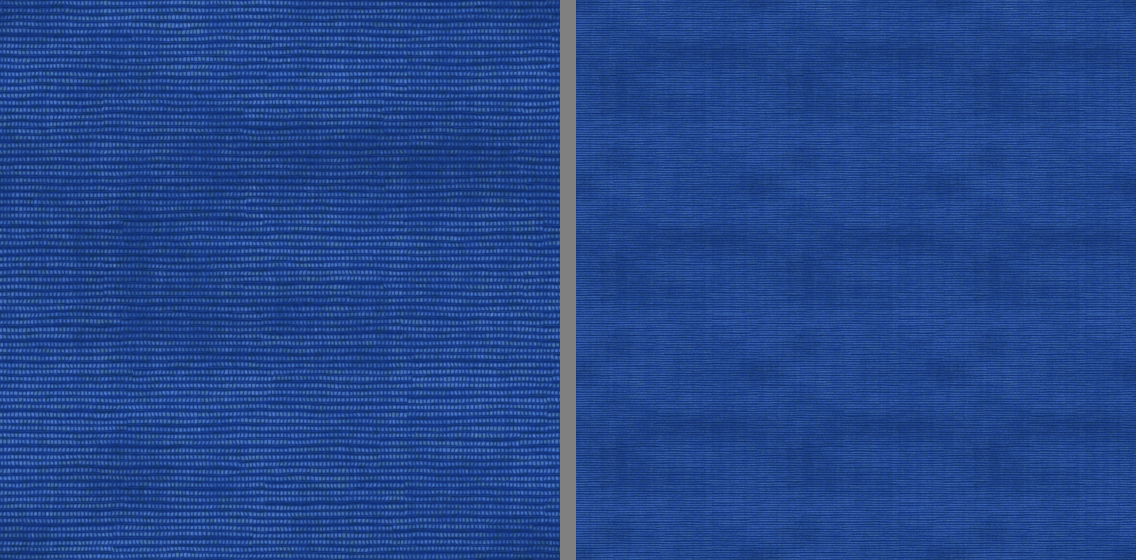
Left, the tile; right, the same tile 3 across and 3 down.
Reproduce this texture procedurally as a three.js fragment shader.

```glsl
// Blue ribbed cloth: rows of small upright stitches between dark grooves.
// Each row is a soft band with an oval highlight on every stitch; wrapped
// noise and sines bend the rows, vary the yarn tone and add fine grain.

#define ROWS 79.0
#define STITCHES 144.0
#define PATCHES 4.0
#define RIB_HALF 0.31
#define ROW_BEND 0.06
#define PATCH_SHIFT 0.2
#define TONE_VARIATION 0.5
#define GRAIN 0.16
#define FLECK_RATE 0.003

varying vec2 vUv;

const float TAU = 6.2831853;
const vec3 GROOVE = vec3(0.065, 0.185, 0.465);
const vec3 THREAD = vec3(0.11, 0.25, 0.55);
const vec3 RIB = vec3(0.125, 0.27, 0.575);
const vec3 HIGHLIGHT = vec3(0.28, 0.44, 0.715);
const vec3 FLECK = vec3(0.42, 0.55, 0.75);

float hash(vec2 p) {
  vec3 q = fract(vec3(p.xyx) * 0.1031);
  q += dot(q, q.yzx + 33.33);
  return fract((q.x + q.y) * q.z);
}

// Value noise with a whole number of cells, so it wraps at the edges.
float wrapNoise(vec2 uv, vec2 cells) {
  vec2 p = uv * cells;
  vec2 i = floor(p);
  vec2 f = fract(p);
  f = f * f * (3.0 - 2.0 * f);
  vec2 a = mod(i, cells);
  vec2 b = mod(i + 1.0, cells);
  return mix(mix(hash(a), hash(vec2(b.x, a.y)), f.x),
             mix(hash(vec2(a.x, b.y)), hash(b), f.x), f.y);
}

// Slow bending of the rows, in row heights.
float rowBend(vec2 uv) {
  float sway = sin(TAU * (2.0 * uv.x + 3.0 * uv.y))
             + 0.6 * sin(TAU * (5.0 * uv.x - 7.0 * uv.y) + 1.3);
  float slub = wrapNoise(uv, vec2(28.0, 60.0)) - 0.5;
  return ROW_BEND * (sway + 2.5 * slub);
}

void main() {
  vec2 uv = vUv;

  // Row index and height within the row
  float rowPos = uv.y * ROWS + rowBend(uv);
  float row = mod(floor(rowPos), ROWS);
  float y = fract(rowPos);

  // Small jumps where one stretch of yarn meets the next
  float seam = 0.3 * hash(vec2(floor(row / 6.0), 17.0));
  float patchId = mod(floor(uv.x * PATCHES + seam), PATCHES);
  float shift = PATCH_SHIFT * (hash(vec2(patchId + 31.0, row)) - 0.5);

  // Stitch index and position across the stitch
  float stitchPos = uv.x * STITCHES + 0.35 * hash(vec2(row, 53.0))
                  + 0.5 * (wrapNoise(uv, vec2(48.0, ROWS)) - 0.5);
  float stitch = mod(floor(stitchPos), STITCHES);
  float x = abs(fract(stitchPos) - 0.5);
  float stitchRandom = hash(vec2(stitch, row + 200.0));

  // Soft band, oval stitches on it and a fine thread in the groove
  float fromRib = abs(y - 0.55 - shift);
  float halfHeight = RIB_HALF + 0.06 * (stitchRandom - 0.5);
  float rib = 1.0 - smoothstep(halfHeight - 0.14, halfHeight + 0.14, fromRib);
  float oval = length(vec2(x / 0.47, fromRib / 0.38));
  float bead = 1.0 - smoothstep(0.15, 1.05, oval);
  float gap = smoothstep(0.26, 0.5, x);
  float thread = 1.0 - smoothstep(0.02, 0.13, abs(y - 0.08 - shift));

  // Yarn tone: long runs along the rows, broad clouds and upright streaks
  float run = wrapNoise(uv, vec2(20.0, ROWS)) - 0.5;
  float cloud = wrapNoise(uv, vec2(5.0, 7.0)) - 0.5;
  float streak = wrapNoise(uv, vec2(64.0, 2.0)) - 0.5;
  float tone = 0.6 * run + 0.4 * cloud + 0.45 * streak
             + 0.3 * (stitchRandom - 0.5);

  // Colours
  float light = bead * (0.85 + 0.5 * tone) + TONE_VARIATION * tone * rib;
  vec3 ribColor = mix(RIB, HIGHLIGHT, clamp(light, 0.0, 1.0));
  ribColor = mix(ribColor, GROOVE, 0.35 * gap);
  vec3 grooveColor = mix(GROOVE, THREAD, thread * (0.55 + 0.6 * run));
  vec3 color = mix(grooveColor, ribColor, rib);

  // Faded yarn, pale flecks and fibre grain
  float faded = wrapNoise(uv, vec2(110.0, 150.0));
  color.b *= 1.0 - 0.1 * smoothstep(0.45, 0.85, faded);
  float fleck = step(1.0 - FLECK_RATE, hash(vec2(stitch + 400.0, row)));
  color = mix(color, FLECK, 0.5 * fleck * bead);
  float grain = wrapNoise(uv, vec2(320.0, 400.0)) - 0.5;
  color *= 1.0 + GRAIN * grain + 0.11 * cloud;

  gl_FragColor = vec4(color, 1.0);
}
```
